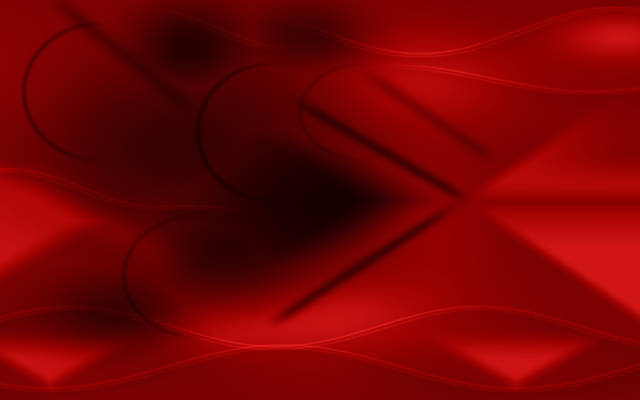
Give the GLSL for this background, as a Shadertoy shader.

```glsl
// Dark red abstract backdrop: crossing light wedges, soft shadows and thin wavy ribbons.
#define TIP vec2(1.146, 0.5)      // where the main wedges meet
#define SLOPE 0.62                // steepness of the wedge sides
#define BASE_RED 0.49
#define DEEP_RED 0.09
#define BRIGHT_RED 0.82
#define LINE_WIDTH 0.0028
#define LINE_GAIN 0.16
#define TAU 6.2831853

// Soft elliptical spot
float spot(vec2 p, vec2 center, vec2 radius) {
    vec2 d = (p - center) / radius;
    return exp(-dot(d, d));
}

// Signed distance to a sideways wedge opening toward +x, negative inside
float wedge(vec2 q, float slope) {
    return (abs(q.y) - slope * q.x) / sqrt(1.0 + slope * slope);
}

// Soft stroke from a to b
float stroke(vec2 p, vec2 a, vec2 b, float width) {
    vec2 ab = b - a;
    float t = clamp(dot(p - a, ab) / dot(ab, ab), 0.0, 1.0);
    float d = length(p - a - ab * t) / width;
    return exp(-d * d) * smoothstep(0.0, 0.25, t) * smoothstep(1.0, 0.85, t);
}

float waveHeight(float x, float mid, float amp, float peak, float period) {
    return mid + amp * cos(TAU * (x - peak) / period);
}

// Pair of thin lines that twist around each other, plus a dim sheet below
float ribbon(vec2 p, float mid, float amp, float peak, float period) {
    float dy = p.y - waveHeight(p.x, mid, amp, peak, period);
    float slope = amp * TAU / period * sin(TAU * (p.x - peak) / period);
    float gap = 0.006 + 0.010 * abs(slope);
    float stretch = LINE_WIDTH * sqrt(1.0 + slope * slope);
    float upper = exp(-pow(dy / stretch, 2.0));
    float lower = exp(-pow((dy + gap) / stretch, 2.0));
    float sheet = smoothstep(0.003, -0.003, dy) * exp(min(dy, 0.0) * 22.0);
    return LINE_GAIN * (upper + 0.7 * lower) - 0.07 * sheet;
}

// Left half of a thin elliptical ring
float arc(vec2 p, vec2 center, vec2 radius) {
    vec2 d = (p - center) / radius;
    float ring = (length(d) - 1.0) * radius.x;
    return exp(-pow(ring / 0.006, 2.0)) * smoothstep(0.35, -0.8, d.x);
}

// Broad pools of light
float addGlows(vec2 p, float red) {
    red += 0.28 * spot(p, vec2(1.07, 0.81), vec2(0.24, 0.12));
    red += 0.30 * spot(p, vec2(0.84, 0.21), vec2(0.25, 0.10));
    red += 0.20 * spot(p, vec2(0.55, 0.17), vec2(0.18, 0.07));
    red += 0.10 * spot(p, vec2(0.08, 0.78), vec2(0.20, 0.16));
    red += 0.10 * spot(p, vec2(1.08, 0.42), vec2(0.15, 0.16));
    float crest = waveHeight(p.x, 0.923, 0.058, 1.54, 0.98);
    float corner = spot(p, vec2(1.56, 0.91), vec2(0.17, 0.06));
    return red + 0.32 * corner * smoothstep(0.01, -0.015, p.y - crest);
}

// Sharp sided panels of light
float addPanels(vec2 p, float red) {
    vec2 q = p - TIP;
    float right = smoothstep(0.012, -0.03, wedge(q, 0.67));
    float upperLight = 0.72 - 0.20 * smoothstep(0.1, 0.45, q.x) * smoothstep(0.02, 0.12, q.y);
    float lowerLight = mix(0.64, BRIGHT_RED, smoothstep(0.0, -0.14, q.y));
    float light = mix(lowerLight, upperLight, smoothstep(-0.01, 0.01, q.y));
    light -= 0.12 * exp(-pow(q.y / 0.025, 2.0));
    red = mix(red, light, right * smoothstep(-0.02, 0.10, q.x));

    vec2 l = vec2(0.28 - p.x, p.y - 0.448);
    float left = smoothstep(0.01, -0.06, wedge(l, 0.57));
    red = mix(red, 0.80, left);
    red += 0.14 * stroke(p, vec2(0.0, 0.59), vec2(0.48, 0.32), 0.045);

    // Two downward pointing panels along the floor
    for (int i = 0; i < 2; i++) {
        vec2 d = p - vec2(0.125 + 1.165 * float(i), 0.025);
        float tri = smoothstep(0.01, -0.035, wedge(d.yx, 1.8));
        red = mix(red, 0.80, tri * smoothstep(0.16, 0.07, d.y));
    }
    return red;
}

// Shadows, dark strokes and rings
float addShadows(vec2 p, float red) {
    vec2 q = p - TIP;
    float inside = smoothstep(0.01, -0.14, wedge(vec2(-q.x, q.y), SLOPE));
    float dark = inside * spot(p, vec2(0.82, 0.49), vec2(0.46, 0.30));
    dark = max(dark, 0.85 * spot(p, vec2(0.47, 0.88), vec2(0.15, 0.12)));
    dark = max(dark, 0.62 * spot(p, vec2(0.77, 0.91), vec2(0.15, 0.09)));
    dark = max(dark, 0.68 * spot(p, vec2(0.29, 0.22), vec2(0.18, 0.10)));
    dark = max(dark, 0.72 * spot(p, vec2(0.46, 0.63), vec2(0.38, 0.22)));
    dark = max(dark, 0.80 * spot(p, vec2(0.58, 0.38), vec2(0.22, 0.14)));
    red = mix(red, DEEP_RED, dark);
    float lines = 0.50 * stroke(p, vec2(0.70, 0.77), TIP + vec2(0.04, -0.01), 0.014);
    lines += 0.50 * stroke(p, TIP + vec2(0.03, 0.01), vec2(0.66, 0.18), 0.014);
    lines += 0.30 * stroke(p, vec2(0.10, 1.03), vec2(0.50, 0.71), 0.020);
    lines += 0.25 * stroke(p, vec2(0.88, 0.84), vec2(1.25, 0.59), 0.016);
    lines += 0.40 * arc(p, vec2(0.25, 0.77), vec2(0.19, 0.17));
    lines += 0.45 * arc(p, vec2(0.68, 0.67), vec2(0.185, 0.17));
    lines += 0.20 * arc(p, vec2(0.91, 0.72), vec2(0.16, 0.12));
    lines += 0.30 * arc(p, vec2(0.49, 0.31), vec2(0.18, 0.15));
    return red * (1.0 - min(lines, 0.8));
}

void mainImage(out vec4 fragColor, in vec2 fragCoord) {
    vec2 p = fragCoord / iResolution.xy * vec2(1.6, 1.0);
    float red = BASE_RED + 0.025 * sin(5.0 * p.x + 9.0 * p.y) * sin(7.0 * p.x - 4.0 * p.y);
    red = addShadows(p, addPanels(p, addGlows(p, red)));

    // Wavy ribbons, dimmer over the shadows
    float waves = ribbon(p, 0.923, 0.058, 1.54, 0.98) * smoothstep(0.6, 0.9, p.x);
    waves += ribbon(p, 0.930, 0.055, 0.33, 0.85) * smoothstep(0.35, 0.5, p.x) * smoothstep(0.75, 0.6, p.x);
    waves += ribbon(p, 0.804, 0.033, 0.979, 1.0) * smoothstep(0.92, 1.15, p.x);
    waves += ribbon(p, 0.530, 0.047, 0.02, 0.75) * smoothstep(0.40, 0.34, p.x);
    waves += ribbon(p, 0.460, 0.025, 0.46, 0.9) * smoothstep(0.36, 0.42, p.x) * smoothstep(0.75, 0.5, p.x);
    waves += ribbon(p, 0.183, 0.050, 1.198, 1.02);
    waves += ribbon(p, 0.083, 0.054, 0.708, 1.167);
    red += waves * smoothstep(0.0, 0.5, red);

    red = clamp(red, 0.0, 0.9);
    float warmth = 0.01 * red + 0.09 * smoothstep(0.6, 0.9, red);
    fragColor = vec4(red, warmth, warmth, 1.0);
}
```
